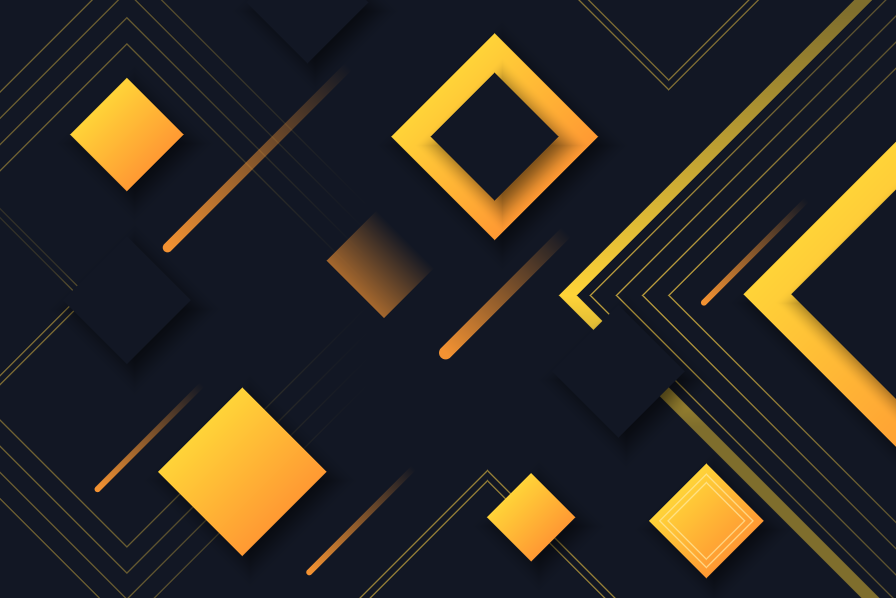
This background is drawn by a WebGL 2 fragment shader. Its source:

```glsl
#version 300 es
precision highp float;
// Golden diamonds, frames and glowing streaks over a dark navy ground with
// nested chevron lines. Everything is a distance function in units where the
// canvas is 100 high; layers are painted from back to front.

#define LINE_HALF 0.11
#define LINE_GAP 4.38
#define SHADOW_SHIFT vec2(1.3, -1.5)
#define SHADOW_BLUR 3.0
#define SHADOW_DEPTH 0.55
#define BAND_WIDTH 3.0

uniform vec2 u_resolution;
out vec4 fragColor;

const vec3 NAVY = vec3(0.07, 0.09, 0.14);
const vec3 YELLOW = vec3(1.0, 0.83, 0.22);
const vec3 ORANGE = vec3(1.0, 0.60, 0.20);
const vec3 OLIVE = vec3(0.80, 0.67, 0.25);
const float DIAG = 0.7071;

// Diamonds: centre x, centre y, half diagonal
const vec3 GOLD_TILES[6] = vec3[6](
    vec3(21.3, 77.5, 9.5), vec3(82.8, 77.15, 17.3), vec3(40.6, 21.1, 14.1),
    vec3(88.9, 13.5, 7.4), vec3(118.2, 12.9, 9.6), vec3(154.3, 50.8, 29.9));
const vec3 DARK_TILES[5] = vec3[5](
    vec3(21.3, 49.8, 10.7), vec3(103.5, 37.9, 11.1), vec3(51.5, 99.6, 10.2),
    vec3(82.8, 77.15, 10.7), vec3(154.3, 50.8, 21.9));

// Streaks: start x, start y, horizontal reach, radius
const vec4 STREAKS[5] = vec4[5](
    vec4(28.1, 58.6, 30.3, 0.8), vec4(74.6, 41.0, 20.2, 1.1),
    vec4(16.4, 18.2, 17.5, 0.5), vec4(51.8, 4.3, 17.5, 0.5),
    vec4(117.8, 49.4, 17.2, 0.5));

float pixelSize() { return 100.0 / u_resolution.y; }

float fill(float dist) { return clamp(0.5 - dist / pixelSize(), 0.0, 1.0); }

float stroke(float dist) { return fill(abs(dist) - LINE_HALF) - fill(abs(dist) + LINE_HALF); }

float diamond(vec2 q, float r) { return (abs(q.x) + abs(q.y) - r) * DIAG; }

// Position across a right-angled chevron that opens towards dir
float chevron(vec2 q, vec2 dir) {
    return dot(q, dir) - abs(dot(q, vec2(-dir.y, dir.x)));
}

// A set of count parallel chevron lines, the first with its tip at q = 0
float chevronLines(vec2 q, vec2 dir, float gap, float count) {
    float s = chevron(q, dir);
    float i = clamp(floor(s / gap + 0.5), 0.0, count - 1.0);
    return stroke((s - i * gap) * DIAG);
}

// Diamond with a soft shadow cast to the lower right
void paintTile(inout vec3 col, vec2 p, vec3 tile, vec3 from, vec3 to) {
    vec2 q = p - tile.xy;
    float shade = 1.0 - smoothstep(-SHADOW_BLUR, SHADOW_BLUR, diamond(q - SHADOW_SHIFT, tile.z));
    col *= 1.0 - SHADOW_DEPTH * shade;
    float ramp = clamp(0.5 + 0.5 * (q.x - q.y) / tile.z, 0.0, 1.0);
    col = mix(col, mix(from, to, ramp), fill(diamond(q, tile.z)));
}

void paintLines(inout vec3 col, vec2 p) {
    vec2 up = vec2(0.0, 1.0), right = vec2(1.0, 0.0);
    float fadeRight = 1.0 - smoothstep(12.0, 64.0, p.x);
    float nearTip = 1.0 - smoothstep(0.0, 45.0, abs(p.y - 50.6));
    float ink = chevronLines(p - vec2(98.8, 50.6), right, LINE_GAP, 4.0) * mix(0.4, 0.9, nearTip);
    ink = max(ink, 0.6 * chevronLines(p - vec2(111.9, 85.0), up, 1.6, 2.0));
    ink = max(ink, 0.7 * chevronLines(p - vec2(81.6, 21.3), -up, 1.7, 2.0));
    ink = max(ink, 0.5 * fadeRight * chevronLines(p - vec2(21.3, 105.8), -up, LINE_GAP, 4.0));
    ink = max(ink, 0.5 * fadeRight * chevronLines(p - vec2(21.3, -4.6), up, LINE_GAP, 4.0));
    float fadeTop = 1.0 - 0.7 * smoothstep(48.0, 56.0, p.y);
    ink = max(ink, 0.6 * fadeTop * chevronLines(p - vec2(14.8, 50.4), -right, 1.5, 2.0));
    col = mix(col, OLIVE, ink);
}

// Broad chevron band, dimming away from its tip
void paintBand(inout vec3 col, vec2 p) {
    vec2 q = p - vec2(93.55, 50.6);
    float s = chevron(q, vec2(1.0, 0.0));
    float band = fill((abs(s - 0.5 * BAND_WIDTH) - 0.5 * BAND_WIDTH) * DIAG);
    float away = clamp(max(q.y / 48.0, -q.y / 22.0), 0.0, 1.0);
    col = mix(col, YELLOW, band * mix(1.0, 0.46, away));
}

void paintStreak(inout vec3 col, vec2 p, vec4 streak) {
    vec2 q = p - streak.xy;
    float along = clamp((q.x + q.y) / (2.0 * streak.z), 0.0, 1.0);
    float dist = length(q - along * streak.z) - streak.w;
    col = mix(col, ORANGE, 0.95 * (1.0 - along) * fill(dist));
}

void main() {
    vec2 p = (gl_FragCoord.xy - 0.5 * u_resolution) / u_resolution.y * 100.0 + vec2(75.0, 50.0);
    vec3 col = NAVY;
    paintLines(col, p);
    paintBand(col, p);
    for (int i = 0; i < 5; i++) paintStreak(col, p, STREAKS[i]);

    // Translucent diamond dissolving to the upper right
    vec2 q = p - vec2(64.3, 56.4);
    float fade = clamp((0.75 - (q.x + q.y) / 9.6) / 1.75, 0.0, 1.0);
    col = mix(col, ORANGE, 0.62 * fade * fill(diamond(q, 9.6)));

    // Solid tiles, then dark ones that also hollow out the frames
    for (int i = 0; i < 6; i++) paintTile(col, p, GOLD_TILES[i], YELLOW, ORANGE);
    for (int i = 0; i < 5; i++) paintTile(col, p, DARK_TILES[i], NAVY, NAVY);

    // Fine pale outlines inside the lower right tile
    q = p - GOLD_TILES[4].xy;
    float outline = max(stroke(diamond(q, 7.8)), stroke(diamond(q, 6.4)));
    col = mix(col, vec3(1.0, 0.92, 0.65), 0.7 * outline);
    fragColor = vec4(col, 1.0);
}
```
